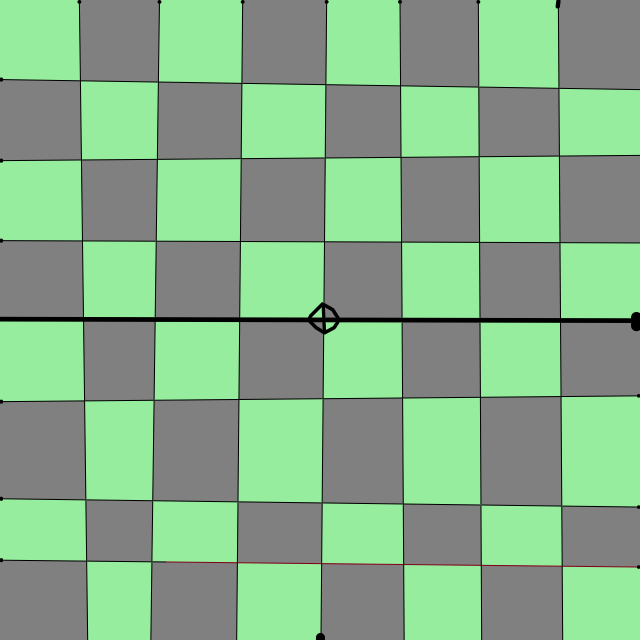
Write a WebGL 2 fragment shader that draws this pattern.

```glsl
#version 300 es
precision highp float;
// Eight by eight checkerboard of green and grey, split by slightly tilted ruled lines.
// Each line is a pair of end positions; the product of the signed distances to all
// lines gives the cell parity, and ink strokes, end dots and a hand-drawn ring go on top.

uniform vec2 u_resolution;
out vec4 fragColor;

// Line ends: verticals at bottom and top, horizontals at left and right
const float bottomX[7] = float[7](0.1370, 0.2357, 0.3698, 0.5015, 0.6315, 0.7526, 0.8792);
const float topX[7]    = float[7](0.1240, 0.2492, 0.3792, 0.5104, 0.6250, 0.7474, 0.8724);
const float leftY[7]   = float[7](0.1247, 0.2207, 0.3724, 0.5013, 0.6240, 0.7490, 0.8757);
const float rightY[7]  = float[7](0.1140, 0.2077, 0.3815, 0.4990, 0.6204, 0.7572, 0.8600);

// Outline of the uneven ring around the centre
const vec2 ring[8] = vec2[8](
  vec2(0.482, 0.500), vec2(0.486, 0.507), vec2(0.504, 0.525), vec2(0.520, 0.516),
  vec2(0.530, 0.500), vec2(0.522, 0.488), vec2(0.507, 0.480), vec2(0.494, 0.488));

float segmentDistance(vec2 p, vec2 a, vec2 b) {
  vec2 pa = p - a, ba = b - a;
  return length(pa - ba * clamp(dot(pa, ba) / dot(ba, ba), 0.0, 1.0));
}

float coverage(float d, float pixel) {
  return clamp(0.5 - d / pixel, 0.0, 1.0);
}

void main() {
  vec2 uv = gl_FragCoord.xy / u_resolution;
  float pixel = 1.0 / min(u_resolution.x, u_resolution.y);

  float parity = 1.0;
  float ink = 1.0;      // signed distance to all black marks
  float redInk = 1.0;   // signed distance to the red part of the lowest line

  for (int i = 0; i < 7; i++) {
    float across = uv.x - mix(bottomX[i], topX[i], uv.y);
    float up = uv.y - mix(leftY[i], rightY[i], uv.x);
    parity *= clamp(2.0 * across / pixel, -1.0, 1.0) * clamp(2.0 * up / pixel, -1.0, 1.0);

    // Ruled lines, the middle horizontal one heavy
    ink = min(ink, abs(across) - 0.0008);
    float ruled = abs(up) - (i == 3 ? 0.0037 : 0.0008);
    if (i == 0 && uv.x > 0.26) redInk = ruled;
    else ink = min(ink, ruled);

    // Small dots where the lines start, and at the right of the lower three
    ink = min(ink, length(uv - vec2(topX[i], 0.997)) - 0.0030);
    ink = min(ink, length(uv - vec2(0.002, leftY[i])) - 0.0032);
    if (i < 3) ink = min(ink, length(uv - vec2(0.998, rightY[i])) - 0.0028);
  }

  // Heavier blots on the top, bottom and right edges
  ink = min(ink, segmentDistance(uv, vec2(0.8715, 0.990), vec2(0.8725, 0.998)) - 0.0034);
  ink = min(ink, segmentDistance(uv, vec2(0.5007, 0.000), vec2(0.5007, 0.004)) - 0.0070);
  ink = min(ink, segmentDistance(uv, vec2(0.9945, 0.491), vec2(0.9945, 0.504)) - 0.0085);

  // Ring and its vertical stroke
  for (int i = 0; i < 8; i++) {
    ink = min(ink, segmentDistance(uv, ring[i], ring[(i + 1) % 8]) - 0.0028);
  }
  ink = min(ink, segmentDistance(uv, vec2(0.505, 0.523), vec2(0.507, 0.481)) - 0.0026);

  vec3 grey = vec3(0.50);
  vec3 green = vec3(0.59, 0.93, 0.62);
  vec3 color = mix(grey, green, 0.5 - 0.5 * parity);
  color = mix(color, vec3(0.50, 0.0, 0.10), coverage(redInk, pixel));
  color = mix(color, vec3(0.0), coverage(ink, pixel));
  fragColor = vec4(color, 1.0);
}
```
